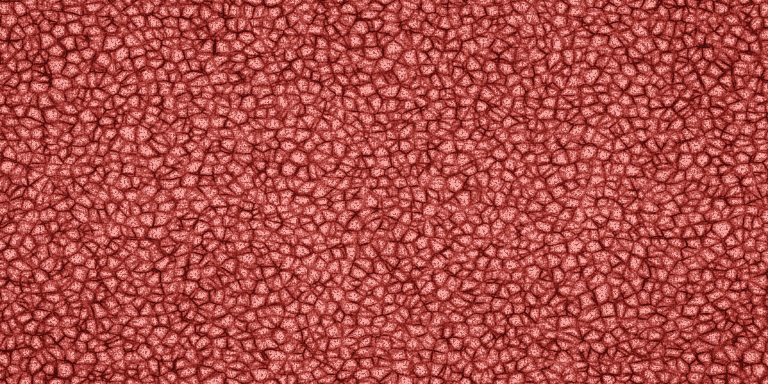
Reproduce this texture procedurally as a Shadertoy shader.

```glsl
// Red pebbled leather: small faceted grains parted by thin dark creases, with fine speckle.

#define CELLS 30.0        // grains per canvas height
#define STRETCH vec2(0.89, 1.11)
#define JITTER 0.84       // irregularity of the grains
#define PAD_RADIUS 0.42   // crease to grain top, in cells
#define FOLD_DEPTH 0.70   // strength of the secondary creases
#define FOLD_WIDTH 0.20
#define LINE_DEPTH 0.24   // dark thread along the creases
#define GRAIN_SCALE 215.0 // fine grain per canvas height
#define GRAIN_AMOUNT 0.62
#define SPECKLE 0.75
#define MOTTLE 0.09
#define VIGNETTE 0.10

const vec3 PIT     = vec3(0.27, 0.04, 0.035);
const vec3 CREASE  = vec3(0.40, 0.08, 0.07);
const vec3 SLOPE   = vec3(0.57, 0.15, 0.13);
const vec3 BODY    = vec3(0.74, 0.31, 0.29);
const vec3 TOP     = vec3(0.86, 0.46, 0.44);
const vec3 GLINT   = vec3(0.97, 0.65, 0.63);
const vec3 PORE    = vec3(0.56, 0.23, 0.22);

vec2 hash2(vec2 p) {
    vec3 q = fract(p.xyx * vec3(0.1031, 0.1030, 0.0973));
    q += dot(q, q.yzx + 33.33);
    return fract((q.xx + q.yz) * q.zy);
}

float cornerSlope(vec2 cell, vec2 offset) {
    float angle = 6.2832 * hash2(cell).x;
    return dot(vec2(cos(angle), sin(angle)), offset);
}

// Gradient noise, about -0.7 to 0.7
float gradientNoise(vec2 p) {
    vec2 i = floor(p), f = fract(p);
    vec2 u = f * f * f * (f * (f * 6.0 - 15.0) + 10.0);
    vec2 e = vec2(1.0, 0.0);
    float low = mix(cornerSlope(i, f), cornerSlope(i + e, f - e), u.x);
    float high = mix(cornerSlope(i + e.yx, f - e.yx), cornerSlope(i + e.xx, f - e.xx), u.x);
    return mix(low, high, u.y);
}

// Staggered rows keep the grains from lining up
vec2 seedPoint(vec2 cell) {
    float stagger = 0.5 * mod(cell.y, 2.0) - 0.25;
    return 0.5 + vec2(stagger, 0.0) + JITTER * (hash2(cell) - 0.5);
}

// Distance to the nearest border between Voronoi cells
float borderDistance(vec2 p) {
    vec2 cell = floor(p), f = fract(p);
    vec2 nearestCell = vec2(0.0), nearest = vec2(0.0);
    float best = 8.0;
    for (int y = -1; y <= 1; y++)
    for (int x = -1; x <= 1; x++) {
        vec2 g = vec2(x, y);
        vec2 r = g + seedPoint(cell + g) - f;
        if (dot(r, r) < best) {
            best = dot(r, r);
            nearest = r;
            nearestCell = g;
        }
    }
    float border = 8.0;
    for (int y = -2; y <= 2; y++)
    for (int x = -2; x <= 2; x++) {
        vec2 g = nearestCell + vec2(x, y);
        vec2 r = g + seedPoint(cell + g) - f;
        vec2 between = r - nearest;
        if (dot(between, between) > 0.0001)
            border = min(border, dot(0.5 * (r + nearest), normalize(between)));
    }
    return border;
}

vec3 leatherRamp(float tone) {
    vec3 color = mix(PIT, CREASE, clamp((tone + 0.06) / 0.16, 0.0, 1.0));
    color = mix(color, SLOPE, clamp((tone - 0.10) / 0.18, 0.0, 1.0));
    color = mix(color, BODY, clamp((tone - 0.28) / 0.26, 0.0, 1.0));
    color = mix(color, TOP, clamp((tone - 0.54) / 0.22, 0.0, 1.0));
    return mix(color, GLINT, clamp((tone - 0.76) / 0.20, 0.0, 1.0));
}

void mainImage(out vec4 fragColor, in vec2 fragCoord) {
    vec2 uv = fragCoord / iResolution.xy;
    vec2 p = fragCoord / iResolution.y;

    // Gently bent hide, so that the grains vary in size and direction
    vec2 bend = vec2(gradientNoise(p * 5.0), gradientNoise(p * 5.0 + 31.7));
    vec2 wobble = vec2(gradientNoise(p * 40.0 + 7.3), gradientNoise(p * 40.0 + 63.1));
    vec2 hide = (p + 0.025 * bend + 0.004 * wobble) * STRETCH * CELLS;

    // Soft grains with red valleys between them, shallower in places
    float border = borderDistance(hide);
    float valleyMask = 0.7 + 0.3 * smoothstep(-0.3, 0.2, gradientNoise(p * 26.0 + 47.7));
    float height = 1.0 - valleyMask * pow(1.0 - clamp(border / PAD_RADIUS, 0.0, 1.0), 1.5);

    // Slanted secondary creases that cut the grains into facets
    float foldBorder = borderDistance(mat2(0.6, 0.5, -0.5, 0.6) * hide + 157.3);
    float foldMask = 0.4 + 0.6 * smoothstep(-0.25, 0.15, gradientNoise(p * 22.0 + 11.9));
    height *= 1.0 - FOLD_DEPTH * foldMask * (1.0 - smoothstep(0.0, FOLD_WIDTH, foldBorder));

    // Thin dark threads, stronger in places
    float threadMask = smoothstep(-0.35, 0.35, gradientNoise(p * 30.0 + 83.9));
    float thread = 1.0 - smoothstep(0.02, 0.11, border);
    thread = max(thread, foldMask * (1.0 - smoothstep(0.01, 0.09, foldBorder)));

    // Broad light, mottling and fine grain
    vec2 fromCenter = 2.0 * uv - 1.0;
    float vignette = VIGNETTE * (dot(fromCenter, fromCenter) * 0.5 - 0.25);
    float mottle = gradientNoise(p * 3.0 + 5.1) + 0.6 * gradientNoise(p * 9.0 + 41.3);
    float grain = gradientNoise(p * GRAIN_SCALE);
    float tone = 0.19 + 0.85 * height - LINE_DEPTH * thread * threadMask;
    tone += MOTTLE * mottle - vignette + GRAIN_AMOUNT * grain * (0.45 + 0.55 * height);

    // Dull pores on the raised parts
    float pore = smoothstep(0.10, 0.34, gradientNoise(p * GRAIN_SCALE * 0.83 + 19.7));
    vec3 color = leatherRamp(tone);
    color = mix(color, PORE, SPECKLE * pore * smoothstep(0.2, 0.5, height));
    fragColor = vec4(color, 1.0);
}
```
